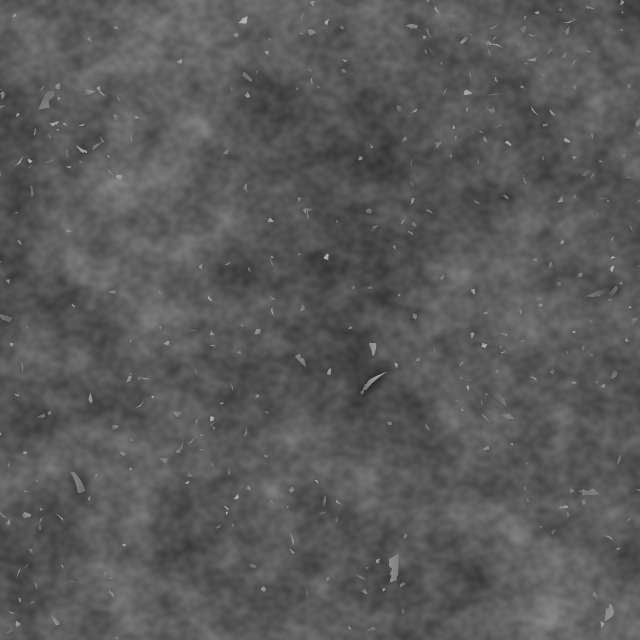
Reproduce this texture procedurally as a WebGL 2 fragment shader.

```glsl
#version 300 es
precision highp float;

uniform vec2 u_resolution;
out vec4 fragColor;

// Integer hash: three random values in 0..1 for a cell and a seed
vec3 hash3(vec2 cell, float seed) {
    uvec3 v = uvec3(ivec3(vec3(cell, seed) + 500.0));
    v = v * 1664525u + 1013904223u;
    v.x += v.y * v.z; v.y += v.z * v.x; v.z += v.x * v.y;
    v ^= v >> 16u;
    v.x += v.y * v.z; v.y += v.z * v.x; v.z += v.x * v.y;
    return vec3(v >> 8u) / 16777216.0;
}

float cornerSlope(vec2 cell, vec2 offset) {
    float angle = 6.2832 * hash3(cell, 7.0).x;
    return dot(vec2(cos(angle), sin(angle)), offset);
}

float gradientNoise(vec2 p) {
    vec2 i = floor(p), f = p - i;
    vec2 w = f * f * f * (f * (f * 6.0 - 15.0) + 10.0);
    vec2 e = vec2(1.0, 0.0);
    return mix(mix(cornerSlope(i, f), cornerSlope(i + e.xy, f - e.xy), w.x),
               mix(cornerSlope(i + e.yx, f - e.yx), cornerSlope(i + e.xx, f - e.xx), w.x), w.y);
}

// Cloudy ground: broad patches down to fine mottling
float groundTone(vec2 p) {
    float tone = 0.348, amplitude = 0.11;
    vec2 q = p * vec2(3.2, 3.7) + 3.7;
    for (int octave = 0; octave < 5; octave++) {
        tone += amplitude * gradientNoise(q);
        q = mat2(0.8, 0.6, -0.6, 0.8) * q * 2.15 + 11.3;
        amplitude *= 0.88;
    }
    tone += 0.2 * max(gradientNoise(p * 13.0 + 5.0) - 0.22, 0.0);
    tone -= 0.18 * max(gradientNoise(p * 10.0 + 41.0) - 0.25, 0.0);
    return tone;
}

// Lays irregular, randomly turned flakes over the tone, one at most per cell
float scatterFlakes(float tone, vec2 p, float cells, float density, float clumping,
                    vec2 halfSize, float bend, float shadow, float seed) {
    float pixel = 1.0 / min(u_resolution.x, u_resolution.y);
    vec2 home = floor(p * cells);
    for (int k = 0; k < 9; k++) {
        vec2 cell = home + vec2(k % 3 - 1, k / 3 - 1);
        vec3 place = hash3(cell, seed);
        float clump = gradientNoise(cell / cells * 4.0 + 19.5);
        if (place.z > density + clumping * clump) continue;

        vec3 shape = hash3(cell, seed + 1.0);
        vec3 look = hash3(cell, seed + 2.0);
        vec2 radius = halfSize * mix(vec2(0.5, 0.65), vec2(1.5, 1.4), shape.yz * shape.yz);
        float angle = 6.2832 * shape.x;
        vec2 q = p - (cell + place.xy) / cells;
        q = mat2(cos(angle), -sin(angle), sin(angle), cos(angle)) * q;
        q.y += bend * (look.z - 0.5) * q.x * q.x / radius.x;

        // Ellipse distance with a ragged rim, chipped along two straight cuts
        float reach = length(q / radius) + 0.001;
        float slope = length(q / (radius * radius)) + 0.001 / radius.y;
        float ragged = 0.7 * gradientNoise(q / radius.y * 0.9 + place.xy * 90.0);
        float d = (reach - 1.0 + ragged) * reach / slope;
        float tilt = 0.5 + 0.9 * look.x;
        d = max(d, dot(q, vec2(cos(tilt), sin(tilt))) - 0.6 * radius.y);
        d = max(d, -q.y - 0.55 * radius.y);

        // Soft hollow below, then the flake, fading towards one end
        float hollow = length(q / (radius * vec2(1.4, 2.6)));
        tone *= 1.0 - shadow * look.x * look.x * exp(-hollow * hollow);
        float cover = smoothstep(0.6 * pixel, -0.6 * pixel, d);
        cover *= mix(1.0, smoothstep(-1.2, 0.5, q.x / radius.x), look.y * look.y);
        float flakeTone = 0.5 + 0.22 * look.z * look.z + 0.03 * q.y / radius.y;
        tone = mix(tone, flakeTone, cover * mix(0.65, 1.0, place.x));
    }
    return tone;
}

void main() {
    vec2 p = gl_FragCoord.xy / min(u_resolution.x, u_resolution.y);
    float tone = groundTone(p);

    // Large shards, thin slivers, small chips and specks
    tone = scatterFlakes(tone, p, 8.0, 0.17, 0.2, vec2(0.023, 0.0075), 0.3, 0.5, 20.0);
    tone = scatterFlakes(tone, p, 30.0, 0.09, 1.0, vec2(0.0095, 0.0017), 0.4, 0.0, 30.0);
    tone = scatterFlakes(tone, p, 21.0, 0.3, 0.6, vec2(0.0065, 0.0048), 0.3, 0.2, 40.0);
    tone = scatterFlakes(tone, p, 25.0, 0.22, 0.6, vec2(0.0038, 0.003), 0.3, 0.0, 50.0);

    fragColor = vec4(vec3(tone), 1.0);
}
```
